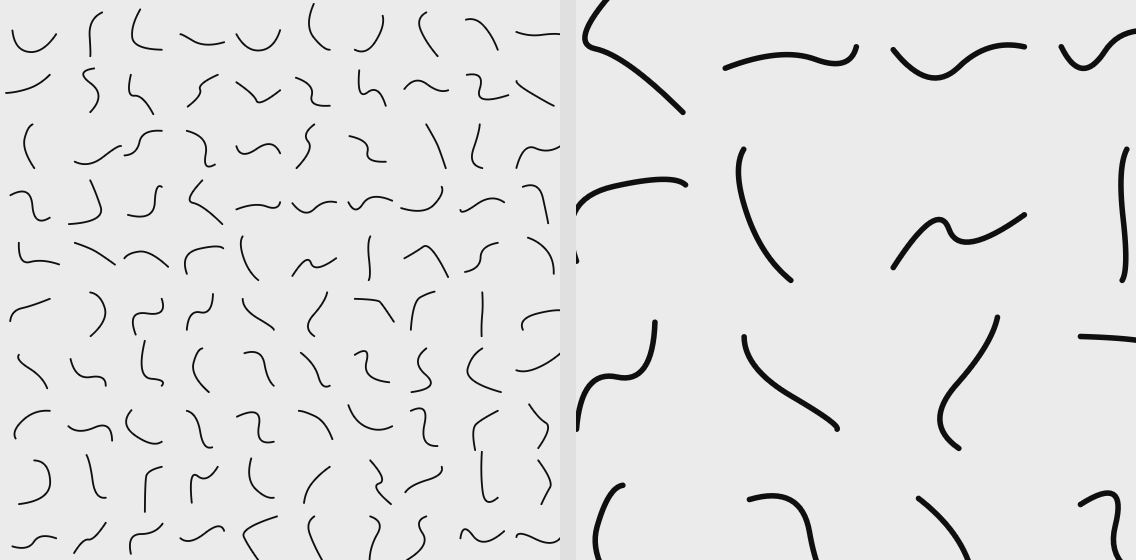
Left: the whole. Right: its middle third, enlarged.
Give the GLSL for this pattern, as a Shadertoy shader.

```glsl
// A ten by ten grid of thin dark squiggles with round ends on pale grey.
// Each squiggle is two smoothly joined quadratic Bezier arcs with hashed
// control points, turned by a random multiple of 45 degrees.

const float REACH = 0.39;  // half length of a squiggle, in cells

float hash(vec2 cell, float channel) {
    vec3 p = fract(vec3(cell, channel) * vec3(0.1031, 0.1130, 0.0973) + 0.37);
    p += dot(p, p.yzx + 33.33);
    return fract((p.x + p.y) * p.z);
}

float signedHash(vec2 cell, float channel) {
    return 2.0 * hash(cell, channel) - 1.0;
}

float segmentDistance(vec2 p, vec2 a, vec2 b) {
    vec2 ab = b - a;
    float t = clamp(dot(p - a, ab) / max(dot(ab, ab), 1e-8), 0.0, 1.0);
    return length(p - a - ab * t);
}

// Distance to a quadratic Bezier arc, split into short chords
float arcDistance(vec2 p, vec2 a, vec2 control, vec2 b) {
    float d = 1e3;
    vec2 previous = a;
    for (int i = 1; i <= 16; i++) {
        float t = float(i) / 16.0;
        vec2 next = mix(mix(a, control, t), mix(control, b, t), t);
        d = min(d, segmentDistance(p, previous, next));
        previous = next;
    }
    return d;
}

float squiggleDistance(vec2 p, vec2 cell) {
    // Turn into the frame where the squiggle runs along x
    float angle = floor(hash(cell, 1.0) * 8.0) * radians(45.0);
    float c = cos(angle), s = sin(angle);
    p = mat2(c, -s, s, c) * p;

    // One control point in each half keeps the line moving forward
    vec2 start = vec2(REACH, 0.0);
    vec2 control1 = REACH * vec2(hash(cell, 2.0), 0.9 * signedHash(cell, 3.0));
    vec2 control2 = REACH * vec2(-hash(cell, 4.0), 0.9 * signedHash(cell, 5.0));
    vec2 end = REACH * vec2(-1.0, signedHash(cell, 6.0));
    vec2 joint = 0.5 * (control1 + control2);

    return min(arcDistance(p, start, control1, joint),
               arcDistance(p, joint, control2, end));
}

void mainImage(out vec4 fragColor, in vec2 fragCoord) {
    // Cell centres lie at whole numbers, shifted right and down on the canvas
    vec2 grid = 10.0 * fragCoord / iResolution.y - vec2(0.612, 0.388);
    vec2 nearest = floor(grid + 0.5);

    // Squiggles may stray into neighbouring cells
    float d = 1e3;
    for (int y = -1; y <= 1; y++) {
        for (int x = -1; x <= 1; x++) {
            vec2 cell = nearest + vec2(x, y);
            vec2 local = grid - cell;
            bool inGrid = all(greaterThanEqual(cell, vec2(0.0)))
                       && all(lessThan(cell, vec2(10.0)));
            if (inGrid && length(local) < 0.62) {
                d = min(d, squiggleDistance(local, cell));
            }
        }
    }

    // Stroke with a one pixel soft edge
    float pixel = 10.0 / iResolution.y;
    float ink = clamp(0.5 - (d - 0.0165) / pixel, 0.0, 1.0);
    fragColor = vec4(mix(vec3(0.92), vec3(0.06), ink), 1.0);
}
```
